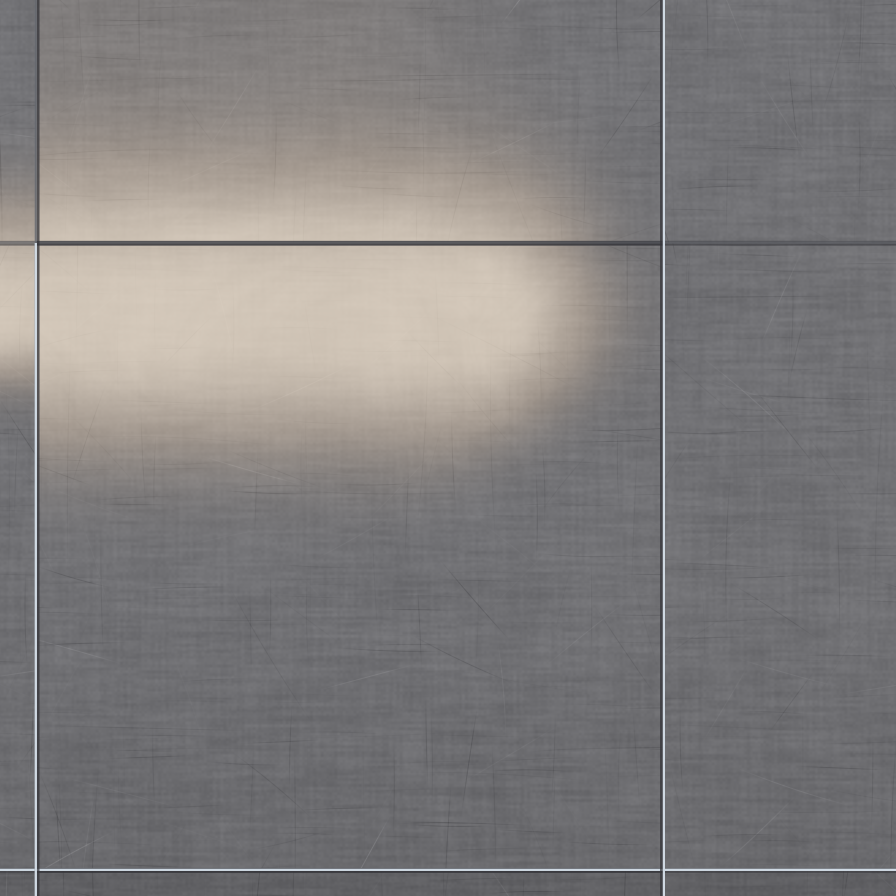
This texture is drawn by a Shadertoy shader. Its source:

```glsl
// Brushed metal cladding: large square panels split by thin joints with lit edges.
// A warm reflected glow crosses the left panels; a stretched-noise grain, sine
// mottling and cell-placed scratches wear the surface, restarting on each panel.

const float PITCH = 0.700;                    // panel size, 1.43 panels per canvas
const vec2 ORIGIN = vec2(0.0404, 0.0286);     // a joint crossing
const vec3 STEEL = vec3(0.445, 0.445, 0.458);
const vec3 WARM_MID = vec3(0.625, 0.585, 0.550);
const vec3 WARM_LIGHT = vec3(0.820, 0.775, 0.720);
const vec3 GROOVE = vec3(0.20, 0.20, 0.22);
const vec3 EDGE_LIGHT = vec3(0.84, 0.88, 0.92);
const float GROOVE_HALF = 0.0027;
const float EDGE_HALF = 0.0013;
const float GLOW_HEIGHT = 0.650;
const float GRAIN = 0.036;
const float MOTTLE = 0.012;
const float SCRATCH_HALF = 0.0005;
const float SCRATCH_DEPTH = 0.065;
const int SCRATCH_LAYERS = 28;

float hash(vec2 p) {
    vec3 q = fract(vec3(p.xyx) * 0.1031);
    q += dot(q, q.yzx + 33.33);
    return fract((q.x + q.y) * q.z);
}

float valueNoise(vec2 p) {
    vec2 i = floor(p), f = fract(p);
    f = f * f * (3.0 - 2.0 * f);
    float low = mix(hash(i), hash(i + vec2(1, 0)), f.x);
    float high = mix(hash(i + vec2(0, 1)), hash(i + vec2(1, 1)), f.x);
    return mix(low, high, f.y);
}

// Layered sines, each turned and bent by the one before, in about -1..1.
float mottle(vec2 p) {
    float sum = 0.0, amp = 0.5;
    p *= 14.0;
    for (int i = 0; i < 5; i++) {
        p = mat2(0.8, 0.6, -0.6, 0.8) * p * 1.6 + 1.3 * sin(p.yx + float(i));
        sum += amp * sin(p.x) * sin(p.y);
        amp *= 0.75;
    }
    return sum;
}

// Antialiased stripe around zero distance.
float stripe(float d, float halfWidth, float px) {
    return 1.0 - smoothstep(halfWidth - 0.5 * px, halfWidth + 0.5 * px, abs(d));
}

// One slightly bent, tapering scratch per grid cell.
float scratch(vec2 p, float cells, float angle, float spread, float seed, float px) {
    vec2 g = p * cells + seed * 3.7;
    vec2 cell = floor(g) + seed * 17.0;
    vec2 jitter = vec2(hash(cell), hash(cell + 5.3)) - 0.5;
    float a = angle + spread * (hash(cell + 9.1) - 0.5);
    vec2 d = fract(g) - 0.5 - 0.28 * jitter;
    d = vec2(dot(d, vec2(cos(a), sin(a))), dot(d, vec2(-sin(a), cos(a))));
    d.y += 0.25 * jitter.x * d.x * d.x;
    float taper = 1.0 - smoothstep(0.08, 0.35, abs(d.x));
    float strength = hash(cell + 2.7);
    return stripe(d.y / cells, SCRATCH_HALF, 1.5 * px) * taper * strength * strength;
}

// Reflected light: broad on the middle column, narrow on the left one.
float glow(vec2 uv, vec2 panel) {
    float d = uv.y - GLOW_HEIGHT;
    if (panel.x > 0.5) return 0.0;
    if (panel.x < -0.5) return 0.95 * exp(-pow(d / (d > 0.0 ? 0.13 : 0.078), 2.0));
    float upper = step(0.5, panel.y);
    float beam = exp(-pow(d / 0.155, 2.0));
    float end = 1.0 - smoothstep(0.53, 0.75, uv.x + 2.5 * d * d * (1.0 - upper));
    float ambient = 0.20 * upper * (1.0 - smoothstep(0.35, 0.76, uv.x));
    return beam * mix(0.10, 1.0, end) * (1.0 - 0.08 * upper) + ambient;
}

void mainImage(out vec4 fragColor, in vec2 fragCoord) {
    vec2 uv = fragCoord / iResolution.y;
    float px = 1.0 / iResolution.y;
    vec2 grid = (uv - ORIGIN) / PITCH;
    vec2 panel = floor(grid), joint = round(grid);
    vec2 offset = (grid - joint) * PITCH;
    vec2 p = uv + (panel + 3.0) * 5.37;

    // Base tone with the warm glow
    float light = clamp(glow(uv, panel) + 0.04 * mottle(p * 0.5) * glow(uv, panel), 0.0, 1.0);
    vec3 color = mix(STEEL, WARM_MID, smoothstep(0.0, 0.55, light));
    color = mix(color, WARM_LIGHT, smoothstep(0.35, 1.0, light));
    color -= 0.030 * (1.0 - smoothstep(0.0, 0.42, uv.y)) + 0.035 * step(panel.y, -0.5);

    // Grain along and across the brushing, then cloudy stains
    float wear = 1.0 - 0.75 * light;
    float along = valueNoise(p * vec2(28.0, 300.0)) + 0.5 * valueNoise(p * vec2(8.0, 120.0));
    float across = valueNoise(p * vec2(260.0, 18.0)) + valueNoise(p * 330.0);
    color += GRAIN * wear * (along - 0.75 + 0.6 * (across - 1.0)) + MOTTLE * mottle(p);

    // Scratches: level, upright and free, mostly dark
    for (int i = 0; i < SCRATCH_LAYERS; i++) {
        float n = float(i), kind = mod(n, 4.0);
        float angle = kind < 1.5 ? 0.0 : 1.571;
        float spread = kind < 2.5 ? 0.10 : 3.0;
        float mark = scratch(p, mix(2.2, 8.0, hash(vec2(n, 4.0))), angle, spread, n + 1.0, px);
        float tone = kind > 2.5 && mod(n, 8.0) > 3.5 ? 1.2 : -1.0;
        color += SCRATCH_DEPTH * tone * wear * mark;
    }

    // Joints: dark groove with a light edge whose strength differs per joint
    float litUpright = joint.x < 0.5 && panel.y > 0.5 ? 0.25 : 0.95;
    float litLevel = joint.y < 0.5 ? 0.95 : 0.12;
    float side = joint.x < 0.5 ? 0.0010 : -0.0010;
    float levelDepth = panel.x == 0.0 ? 0.85 : 0.55;
    color = mix(color, GROOVE, levelDepth * stripe(offset.y, GROOVE_HALF, px));
    color = mix(color, EDGE_LIGHT, litLevel * stripe(offset.y - 0.0007, EDGE_HALF, px));
    color = mix(color, GROOVE, 0.75 * stripe(offset.x - side, GROOVE_HALF, px));
    color = mix(color, EDGE_LIGHT, litUpright * stripe(offset.x + 0.5 * side, EDGE_HALF, px));

    fragColor = vec4(clamp(color, 0.0, 1.0), 1.0);
}
```
